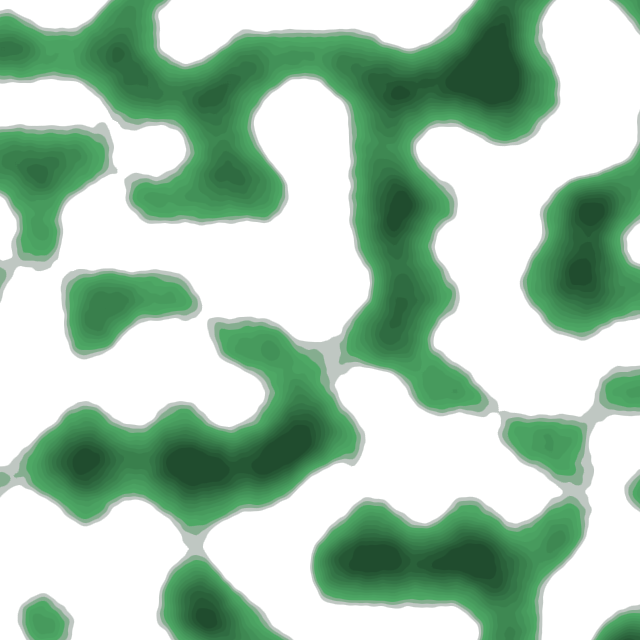
This texture is drawn by a Shadertoy shader. Its source:

```glsl
// Green island patches on white, like a contour map with flat colour steps.
// Gradient noise with mostly axis-aligned slopes forms the patches, finer
// octaves ruffle their outlines, and equal height steps pick the colours.

const float CELLS = 6.67;            // noise cells across the canvas
const vec2  OFFSET = vec2(11.35, 23.65);
const float BAND_HEIGHT = 0.035;     // noise height covered by one band
const float RUFFLE = 0.050;          // strength of the outline waves
const float RUFFLE_SCALE = 4.1;
const float GRIT = 0.016;            // strength of the smallest bumps
const float GRIT_SCALE = 9.3;
const float GREEN_BANDS = 10.0;      // steps from light to dark green
const float DARKENING = 1.15;        // curve of the green ramp

const vec3 GROUND      = vec3(1.00, 1.00, 1.00);
const vec3 RIM_GREY    = vec3(0.75, 0.78, 0.76);
const vec3 RIM_SAGE    = vec3(0.52, 0.68, 0.56);
const vec3 LIGHT_GREEN = vec3(0.305, 0.660, 0.398);
const vec3 DARK_GREEN  = vec3(0.125, 0.300, 0.180);

const float HALF_PI = 1.5707963;

float hash(vec2 p) {
    vec3 q = fract(p.xyx * 0.1031);
    q += dot(q, q.yzx + 33.33);
    return fract((q.x + q.y) * q.z);
}

// Unit slope: two thirds lie along the axes, the rest on the diagonals.
vec2 slope(vec2 node) {
    float pick = floor(hash(node) * 12.0);
    float angle = (pick + (pick < 8.0 ? 0.0 : 0.5)) * HALF_PI;
    return vec2(cos(angle), sin(angle));
}

float gradientNoise(vec2 p) {
    vec2 node = floor(p);
    vec2 f = p - node;
    vec2 blend = f * f * f * (f * (f * 6.0 - 15.0) + 10.0);
    vec2 right = vec2(1.0, 0.0);
    vec2 up = vec2(0.0, 1.0);
    float bottom = mix(dot(slope(node), f),
                       dot(slope(node + right), f - right), blend.x);
    float top = mix(dot(slope(node + up), f - up),
                    dot(slope(node + 1.0), f - 1.0), blend.x);
    return mix(bottom, top, blend.y);
}

float terrain(vec2 p) {
    return gradientNoise(p)
         + RUFFLE * gradientNoise(p * RUFFLE_SCALE + 5.3)
         + GRIT * gradientNoise(p * GRIT_SCALE + 17.7);
}

vec3 bandColor(float band) {
    if (band < 0.0) return GROUND;
    if (band < 1.0) return RIM_GREY;
    if (band < 2.0) return RIM_SAGE;
    float depth = clamp((band - 2.0) / GREEN_BANDS, 0.0, 1.0);
    return mix(LIGHT_GREEN, DARK_GREEN, pow(depth, DARKENING));
}

void mainImage(out vec4 fragColor, in vec2 fragCoord) {
    vec2 uv = fragCoord / iResolution.y;
    float level = terrain(uv * CELLS + OFFSET) / BAND_HEIGHT;

    // Blend over about one pixel where a band meets the next
    float band = floor(level);
    float width = clamp(fwidth(level), 0.0001, 1.0);
    float edge = clamp((level - band - 1.0) / width + 1.0, 0.0, 1.0);
    fragColor = vec4(mix(bandColor(band), bandColor(band + 1.0), edge), 1.0);
}
```
